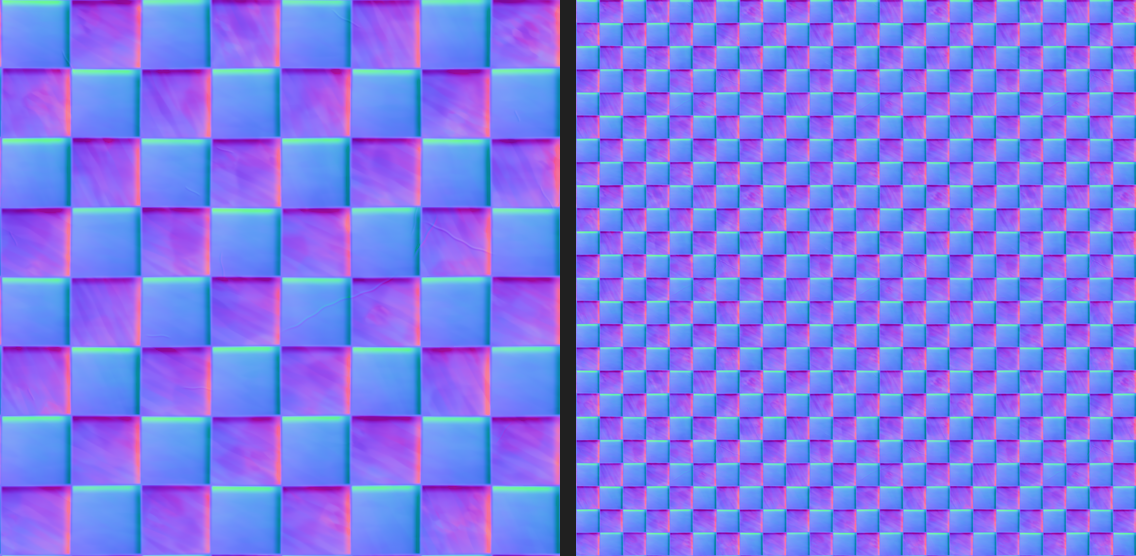
Left: one tile. Right: repeated 3 by 3.
A Shadertoy shader for this texture map:

```glsl
const float TILES = 8.0;
const float TAU = 6.2831853;

vec2 hash2(vec2 p) {
    vec3 q = fract(p.xyx * vec3(0.1031, 0.103, 0.0973));
    q += dot(q, q.yzx + 33.33);
    return fract((q.xx + q.yz) * q.zy);
}

// Smooth cellular noise: random slopes blended around wrapped feature points
vec2 cellSlope(vec2 uv, vec2 period, float seed) {
    vec2 p = uv * period, id = floor(p), f = p - id;
    vec2 total = vec2(0.0);
    float weight = 0.0;
    for (int y = -1; y <= 1; y++)
    for (int x = -1; x <= 1; x++) {
        vec2 g = vec2(x, y);
        vec2 cell = mod(id + g, period) + seed;
        vec2 d = g + hash2(cell) - f;
        float w = exp(-6.0 * dot(d, d));
        total += w * (hash2(cell + 71.0) - 0.5);
        weight += w;
    }
    return total / weight;
}

// Slope of a thin wavy groove between two points, wrapped at the borders
vec2 groove(vec2 uv, vec2 a, vec2 b, float width) {
    vec2 span = b - a, dir = normalize(span), side = vec2(-dir.y, dir.x);
    vec2 d = fract(uv - 0.5 * (a + b) + 0.5) - 0.5;
    float along = dot(d, dir), halfLen = 0.5 * length(span);
    float bend = 0.004 * sin(along * 40.0 + a.x * 30.0) + 0.001 * sin(along * 170.0);
    float across = (dot(d, side) - bend) / width;
    float fade = 1.0 - smoothstep(0.6 * halfLen, halfLen, abs(along));
    return side * across * exp(-across * across) * fade;
}

// Slope across one strip: flat start, long gentle rise, rounded far edge
vec2 stripProfile(vec2 t) {
    return 0.27 * smoothstep(-0.05, 0.7, t)
         + 0.16 * smoothstep(0.68, 0.95, t)
         + 0.52 * smoothstep(0.86, 0.965, t);
}

void mainImage(out vec4 fragColor, in vec2 fragCoord) {
    vec2 uv = fragCoord / iResolution.xy;

    // Nearly straight woven grid, set so the edge ridges lie on its lines
    vec2 p = uv * TILES - 0.02;
    p += 0.008 * sin(TAU * (uv.yx * 2.0 + uv * vec2(3.0, 2.0)));
    vec2 id = mod(floor(p), TILES), t = fract(p);

    // Checker sign with soft borders: +1 raised, -1 sunken
    vec2 wave = clamp(sin(p * TAU * 0.5) * 9.0, -1.0, 1.0);
    wave *= 1.5 - 0.5 * wave * wave;
    float weave = -wave.x * wave.y;
    float sunken = 0.5 - 0.5 * weave;

    // Each ridge turns the slope toward its own axis
    vec2 vary = hash2(id + 5.0) - 0.5;
    vec2 ridge = smoothstep(0.8, 0.97, t);
    vec2 slope = weave * vec2(-1.0, 1.0) * stripProfile(t) * (1.0 + 0.14 * vary);
    slope *= 1.0 - vec2(0.35, 0.55) * ridge.yx;
    slope.y = slope.y * mix(1.0, 0.9, sunken) - 0.06;

    // Blotches, streaks whose lean differs by strip, and faint level fibres
    vec2 shallow = vec2(uv.x, uv.x + 2.0 * uv.y);
    vec2 steep = vec2(uv.y, 2.0 * uv.x + uv.y);
    vec2 blotch = cellSlope(uv, vec2(26.0), 3.0);
    vec2 streak = cellSlope(vary.x > 0.1 ? steep : shallow, vec2(20.0, 44.0), 130.0);
    vec2 fibre = cellSlope(uv, vec2(30.0, 100.0), 260.0);
    float rough = mix(0.22, 1.0, sunken);
    slope += rough * (0.24 * blotch + 0.15 * streak) + 0.04 * fibre;

    // Crumpled patches
    float crumple = smoothstep(0.2, 0.42, blotch.x) * sunken;
    slope += 0.2 * crumple * cellSlope(shallow, vec2(60.0, 50.0), 400.0);

    // Scattered scratches
    for (int i = 0; i < 14; i++) {
        vec2 start = hash2(vec2(i, 21));
        vec2 r = hash2(vec2(i, 57));
        float angle = TAU * r.x;
        vec2 end = start + (0.02 + 0.05 * r.y) * vec2(cos(angle), sin(angle));
        slope += 0.2 * groove(uv, start, end, 0.002);
    }

    // Long branching crease
    slope += 0.35 * groove(uv, vec2(0.49, 0.4), vec2(0.72, 0.51), 0.0022);
    slope += 0.45 * groove(uv, vec2(0.74, 0.53), vec2(0.78, 0.62), 0.0025);
    slope += 0.35 * groove(uv, vec2(0.75, 0.6), vec2(0.89, 0.54), 0.0022);

    // Encode the slope as a surface normal
    slope *= min(1.0, 0.94 / max(length(slope), 0.001));
    float height = sqrt(max(1.0 - 1.08 * dot(slope, slope), 0.0)) - 0.02;
    fragColor = vec4(0.5 + 0.5 * vec3(slope, height), 1.0);
}
```
